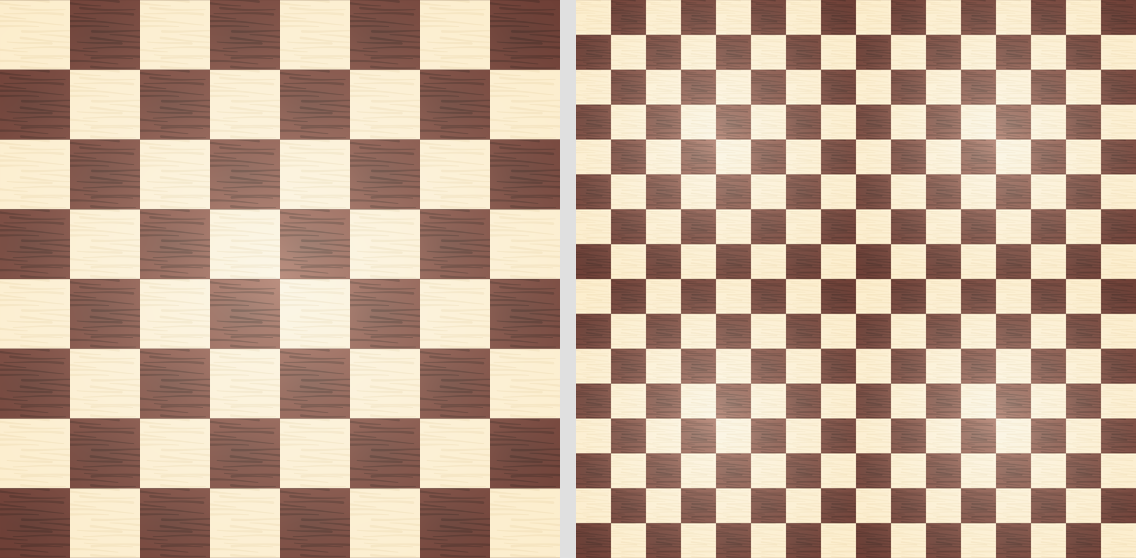
Left, the tile; right, the same tile 2 across and 2 down.
Write a Shadertoy shader that draws this pattern.

```glsl
const float PI = 3.14159265;

float hash(float n) {
    return fract(sin(n * 12.9898 + 4.1) * 43758.5453);
}

// Tapered, slightly slanted grain strokes inside one unit square
float woodGrain(vec2 p, float pixel) {
    float grain = 0.0;
    for (int i = 0; i < 17; i++) {
        float id = float(i);
        float along = hash(id + 0.3) < 0.55 ? p.x : 1.0 - p.x;
        float start = hash(id + 20.7) < 0.6 ? -0.1 : 0.35 * hash(id + 31.1);
        float end = start + mix(0.45, 1.05, hash(id + 47.9));
        float slope = 0.09 * (hash(id + 61.3) - 0.75);
        float bow = 0.012 * sin(p.x * 5.0 + 6.3 * hash(id + 73.0));
        float height = (id + 0.5 + 0.6 * (hash(id + 89.2) - 0.5)) / 17.0;
        float across = p.y - height - slope * (p.x - 0.5) - bow;
        float halfWidth = mix(0.019, 0.007, clamp((along - start) / (end - start), 0.0, 1.0));
        float overshoot = max(max(start - along, along - end), 0.0);
        float dist = length(vec2(overshoot, across)) - halfWidth;
        grain = max(grain, 1.0 - smoothstep(-0.6 * pixel, 0.6 * pixel, dist));
    }
    return grain;
}

void mainImage(out vec4 fragColor, in vec2 fragCoord) {
    vec2 uv = fragCoord / iResolution.xy;
    vec2 board = uv * 8.0;
    vec2 cell = fract(board);
    float pixel = 8.0 / iResolution.y;

    // Smoothed checker mask, dark at the lower left
    vec2 parity = clamp(sin(PI * board) / (PI * 0.5 * pixel), -1.0, 1.0);
    float darkSquare = 0.5 + 0.5 * parity.x * parity.y;

    // Glow that fades evenly towards all four edges
    float glow = pow(max(1.0 - length(uv - 0.5) / 0.72, 0.0), 1.3);
    vec3 walnut = mix(vec3(0.43, 0.245, 0.21), vec3(0.73, 0.56, 0.50), glow);
    vec3 maple = mix(vec3(0.99, 0.93, 0.80), vec3(0.985, 0.965, 0.905), glow);

    // Grain and a soft stain shared by every square
    float grain = woodGrain(cell, pixel);
    vec2 offset = (cell - vec2(0.45, 0.5)) / vec2(0.42, 0.28);
    float stain = exp(-dot(offset, offset));
    walnut *= mix(vec3(1.0), vec3(0.83, 0.86, 0.86), grain);
    walnut *= mix(vec3(1.0), vec3(0.92, 0.97, 0.98), stain);
    maple *= mix(vec3(1.0), vec3(0.975, 0.965, 0.94), grain);
    vec3 color = mix(maple, walnut, darkSquare);

    // Fine shadowed joints between rows
    float joint = abs(cell.y - 0.5);
    float seam = smoothstep(0.006 + 0.5 * pixel, 0.006 - 0.5 * pixel, 0.5 - joint);
    color = mix(color, walnut * 0.75, 0.35 * seam);

    fragColor = vec4(color, 1.0);
}
```
